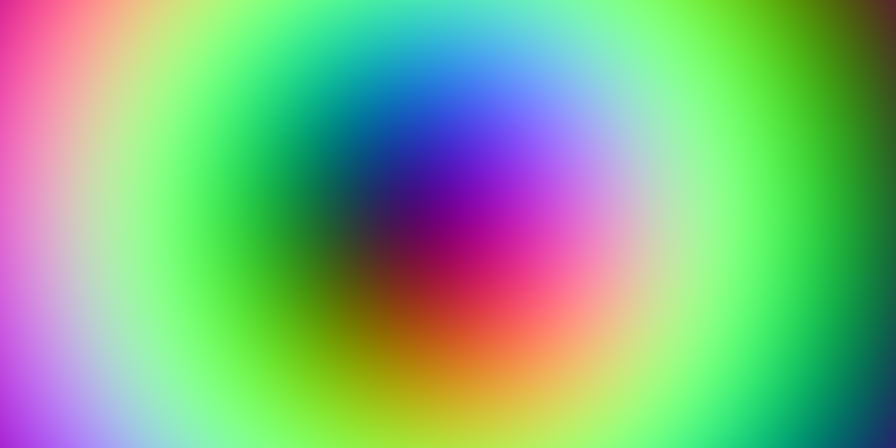
Reproduce this background procedurally as a Shadertoy shader.

```glsl
// Soft rainbow rings: a green radial wave crossed by directional red and blue waves.

const float RING_FREQUENCY = 4.92;  // radians of phase per canvas height
const float RED_DIRECTION  = -0.67; // angle of the red lobe, in radians
const float BLUE_DIRECTION = 0.90;  // angle of the blue lobe, in radians

vec2 unitVector(float angle) {
    return vec2(cos(angle), sin(angle));
}

void mainImage(out vec4 fragColor, in vec2 fragCoord) {
    // Centered coordinates in units of canvas height
    vec2 position = (fragCoord - 0.5 * iResolution.xy) / iResolution.y;
    float radius = length(position);
    vec2 direction = position / max(radius, 1e-5);
    float phase = RING_FREQUENCY * radius;

    // Lobes flip sign with each ring; green depends on radius alone
    vec2 lobe = sin(phase) * direction;
    vec3 wave = vec3(dot(lobe, unitVector(RED_DIRECTION)),
                     -cos(phase),
                     dot(lobe, unitVector(BLUE_DIRECTION)));

    fragColor = vec4(0.5 + 0.5 * wave, 1.0);
}
```
